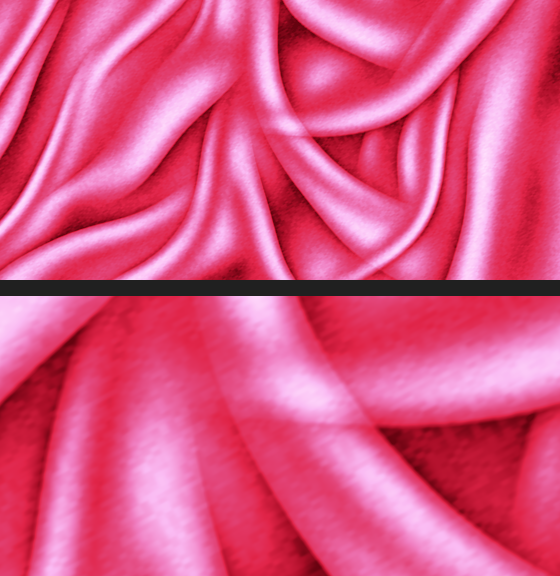
Top: the whole. Bottom: its middle third, enlarged.
This texture is drawn by a Shadertoy shader. Its source:

```glsl
// Draped pink satin: a warped wave gives the broad sheen of the cloth, and
// a loop lays curved rolled folds over it, each with a glossy back, a crisp
// crease and a soft cast shadow. The resulting tone picks a colour.

const int FOLD_COUNT = 17;
const float CREASE_SOFTNESS = 0.005;
const float MAIN_LEAN = 0.86;
const float CROSS_LEAN = -1.02;
const float PI = 3.14159;

float hash(vec2 cell) {
    vec3 h = fract(vec3(cell.xyx) * 0.1031);
    h += dot(h, h.yzx + 33.33);
    return fract((h.x + h.y) * h.z);
}

// Smooth value noise from -1 to 1.
float noise(vec2 p) {
    vec2 cell = floor(p);
    vec2 f = fract(p);
    f = f * f * f * (f * (f * 6.0 - 15.0) + 10.0);
    float low = mix(hash(cell), hash(cell + vec2(1, 0)), f.x);
    float high = mix(hash(cell + vec2(0, 1)), hash(cell + vec2(1, 1)), f.x);
    return 2.0 * mix(low, high, f.y) - 1.0;
}

vec2 warp(vec2 p, float scale, float amount) {
    vec2 q = p * scale;
    return p + amount * vec2(noise(q + 13.7), noise(q + 41.2));
}

vec2 rotate(vec2 p, float angle) {
    float c = cos(angle), s = sin(angle);
    return vec2(c * p.x + s * p.y, c * p.y - s * p.x);
}

// Broad light and dark bands of the loosely lying cloth.
float sheen(vec2 p) {
    vec2 q = warp(p, 1.7, 0.2);
    float phase = 13.0 * rotate(q, MAIN_LEAN).y + 2.6 * noise(q * 1.8 + 5.0);
    float wave = sin(phase + 0.5 * sin(phase));
    return 0.57 + 0.38 * wave + 0.12 * noise(q * 4.5 + 20.0);
}

// Lays one rolled fold over the tone beneath it.
float addFold(float tone, vec2 p, float bend, float halfLength, float width) {
    float along = p.x / halfLength;
    float slope = 2.0 * bend * p.x;
    float across = (p.y - bend * p.x * p.x) / sqrt(1.0 + slope * slope);
    float taper = width * max(1.0 + 0.4 * along, 0.3);
    float d = across / taper;
    float strength = 1.0 - smoothstep(0.35, 1.0, abs(along));

    float shadow = strength * exp(2.8 * min(d, 0.0));
    float shaded = tone * (1.0 - 0.88 * shadow);

    float gloss = 0.56 + 0.1 * noise(vec2(along * 2.0, width * 90.0));
    float roll = 0.38 + gloss * smoothstep(-0.05, 0.36, d)
               - 0.6 * smoothstep(0.36, 1.05, d);
    float cover = strength * (1.0 - smoothstep(0.75, 1.9, d));
    float lit = mix(tone, roll, cover);

    float side = smoothstep(-CREASE_SOFTNESS, CREASE_SOFTNESS, across);
    return mix(shaded, lit, side);
}

// Scatters the folds evenly, most along one diagonal, some across it.
float drape(vec2 p, float aspect) {
    float tone = sheen(p);
    vec2 q = warp(p, 2.1, 0.085);
    for (int i = 0; i < FOLD_COUNT; i++) {
        float id = float(i);
        vec2 centre = fract(vec2(0.7549, 0.5698) * (id + 1.0)) * vec2(aspect, 1.0);
        float lean = i % 4 == 1 ? CROSS_LEAN : MAIN_LEAN;
        lean += 0.55 * (hash(vec2(id, 1.0)) - 0.5);
        lean += PI * step(0.68, hash(vec2(id, 2.0)));
        float bend = 1.7 * (hash(vec2(id, 3.0)) - 0.5);
        float halfLength = mix(0.42, 0.78, hash(vec2(id, 4.0)));
        float width = mix(0.06, 0.19, hash(vec2(id, 5.0)));
        tone = addFold(tone, rotate(q - centre, lean), bend, halfLength, width);
    }
    return tone;
}

// Fine threads, slightly longer along the weave.
float weave(vec2 p) {
    vec2 q = rotate(p, 0.5);
    return 0.035 * noise(q * vec2(95.0, 170.0)) + 0.015 * noise(q * 38.0);
}

vec3 satinColour(float tone) {
    const vec3 shades[7] = vec3[7](
        vec3(0.40, 0.01, 0.06), vec3(0.66, 0.05, 0.15),
        vec3(0.88, 0.14, 0.28), vec3(0.89, 0.28, 0.49),
        vec3(0.94, 0.49, 0.75), vec3(0.98, 0.73, 0.95),
        vec3(1.00, 0.88, 0.99));
    const float stops[7] = float[7](0.04, 0.13, 0.29, 0.49, 0.68, 0.87, 1.04);
    vec3 colour = shades[0];
    for (int i = 1; i < 7; i++) {
        float blend = clamp((tone - stops[i - 1]) / (stops[i] - stops[i - 1]), 0.0, 1.0);
        colour = mix(colour, shades[i], blend);
    }
    return colour;
}

void mainImage(out vec4 fragColor, in vec2 fragCoord) {
    vec2 p = fragCoord / iResolution.y;
    float tone = drape(p, iResolution.x / iResolution.y);
    fragColor = vec4(satinColour(tone + weave(p)), 1.0);
}
```
